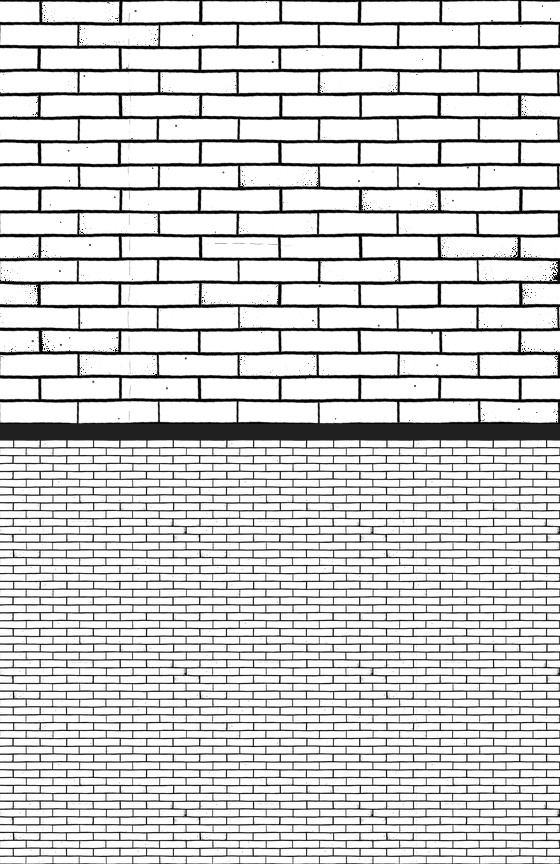
Top, the tile; bottom, the same tile 3 across and 3 down.
This texture is drawn by a Shadertoy shader. Its source:

```glsl
const float TAU = 6.2831853;
const vec2 GRID = vec2(7.0, 18.0);      // bricks across, courses down
const vec3 PAINT = vec3(1.0);
const vec3 INK = vec3(0.01);

float hash(vec2 p, float seed) {
    vec3 q = fract(vec3(p.xyx + seed) * vec3(0.1031, 0.1030, 0.0973));
    q += dot(q, q.yzx + 33.33);
    return fract((q.x + q.y) * q.z);
}

// Wrapping cellular noise: distance to the nearest point, and its random id
vec2 cellular(vec2 uv, vec2 period, float seed) {
    vec2 p = uv * period;
    vec2 base = floor(p);
    vec2 nearest = vec2(9.0, 0.0);
    for (int y = -1; y <= 1; y++) {
        for (int x = -1; x <= 1; x++) {
            vec2 cell = base + vec2(x, y);
            vec2 id = mod(cell, period);
            vec2 point = cell + vec2(hash(id, seed), hash(id, seed + 7.0));
            float d = length(p - point);
            if (d < nearest.x) nearest = vec2(d, hash(id, seed + 19.0));
        }
    }
    return nearest;
}

// Layered sines with whole frequencies, so they wrap over the canvas
float waves(vec2 uv, vec2 frequency) {
    float sum = 0.0;
    float gain = 0.5;
    for (int i = 0; i < 4; i++) {
        sum += gain * sin(TAU * dot(uv, frequency) + float(i) * 2.1);
        frequency = frequency * 2.0 + vec2(1.0, -1.0);
        gain *= 0.6;
    }
    return sum;
}

float stroke(float distance, float halfWidth, float blur) {
    return 1.0 - smoothstep(-blur, blur, abs(distance) - halfWidth);
}

// Black mortar joints of uneven width
float mortar(vec2 toJoint, vec2 halfWidth, float rough, float blur) {
    float bed = stroke(toJoint.y, halfWidth.y + rough, blur);
    float head = stroke(toJoint.x, halfWidth.x + rough, blur);
    return max(bed, head);
}

// Grainy dirt that gathers at the ends and foot of a brick
float grime(vec2 uv, float amount, float endDistance, float height) {
    float blotch = cellular(uv, vec2(56.0, 42.0), 3.0).x;
    float grain = cellular(uv, vec2(320.0, 242.0), 11.0).x;
    float gather = 0.8 * exp(-endDistance / 0.014) + 0.55 * exp(-height * 5.0) + 0.08;
    float weight = amount * gather * (1.35 - blotch);
    return smoothstep(0.0, 0.25, weight - grain);
}

// Rare isolated dots
float flecks(vec2 uv, float share) {
    vec2 dot_ = cellular(uv, vec2(64.0, 48.0), 29.0);
    float chosen = step(1.0 - share, dot_.y);
    float radius = mix(0.04, 0.13, fract(dot_.y * 91.0));
    return chosen * (1.0 - smoothstep(radius * 0.5, radius * 1.5, dot_.x));
}

// Broken hairline cracks: one down the wall, one across a brick
float cracks(vec2 uv, float aspect, float blur) {
    float bend = 0.0025 * waves(uv, vec2(0.0, 3.0));
    float broken = smoothstep(-0.4, 0.5, waves(uv, vec2(0.0, 17.0)));
    float tall = stroke(uv.x - 0.231 - bend, 0.0003, blur) * broken;

    float arc = 0.426 - 0.6 * pow(uv.x - 0.42, 2.0) + 0.001 * waves(uv, vec2(19.0, 0.0));
    float span = smoothstep(0.365, 0.38, uv.x) * (1.0 - smoothstep(0.5, 0.53, uv.x));
    float gaps = smoothstep(-0.6, 0.3, waves(uv, vec2(31.0, 0.0)));
    float across = stroke((uv.y - arc) * aspect, 0.0004, blur) * span * gaps;
    return 0.5 * max(tall, across);
}

void mainImage(out vec4 fragColor, in vec2 fragCoord) {
    vec2 uv = fragCoord / iResolution.xy;
    float aspect = iResolution.y / iResolution.x;
    float blur = 0.85 / iResolution.x;
    vec2 brickSize = vec2(1.0, aspect) / GRID;

    // Running bond with slightly wavering courses
    vec2 wall = uv * GRID;
    wall.y += 0.03 * waves(uv, vec2(2.0, 3.0));
    float course = mod(floor(wall.y), GRID.y);
    float odd = mod(course, 2.0);
    wall.x += mix(0.02, 0.5, odd);
    vec2 inBrick = fract(wall);
    vec2 brick = vec2(mod(floor(wall.x), GRID.x), course);

    // Each upright joint shifts, leans and swells on its own
    float column = floor(wall.x + 0.5);
    vec2 joint = vec2(mod(column, GRID.x), course);
    float shift = 0.024 * (hash(joint, 1.0) - 0.5);
    float lean = 0.016 * (hash(joint, 2.0) - 0.5) * (inBrick.y - 0.5);
    vec2 toJoint = vec2(wall.x - column - shift - lean, wall.y - floor(wall.y + 0.5)) * brickSize;
    float headWidth = mix(0.0018, 0.0026, odd) + 0.0007 * (hash(joint, 5.0) - 0.5);
    float bedWidth = 0.0027 + 0.0003 * waves(uv, vec2(5.0, 9.0));
    float rough = 0.0003 * waves(uv, vec2(67.0, 53.0));
    float ink = mortar(toJoint, vec2(headWidth, bedWidth), rough, blur);

    // Most bricks are nearly clean; a few low courses near the sides are dirty
    float sides = pow(0.5 + 0.5 * cos(TAU * uv.x), 8.0);
    float band = exp(-pow((uv.y - 0.36) / 0.06, 2.0)) + 0.6 * exp(-pow((uv.y - 0.17) / 0.04, 2.0));
    float amount = 0.06 + 0.4 * pow(hash(brick, 8.0), 5.0);
    amount += sides * band * (0.3 + 0.8 * hash(brick, 13.0));
    ink = max(ink, grime(uv, amount, abs(toJoint.x), inBrick.y));
    ink = max(ink, 0.7 * flecks(uv, 0.025));
    ink = max(ink, cracks(uv, aspect, blur));

    fragColor = vec4(mix(PAINT, INK, ink), 1.0);
}
```
